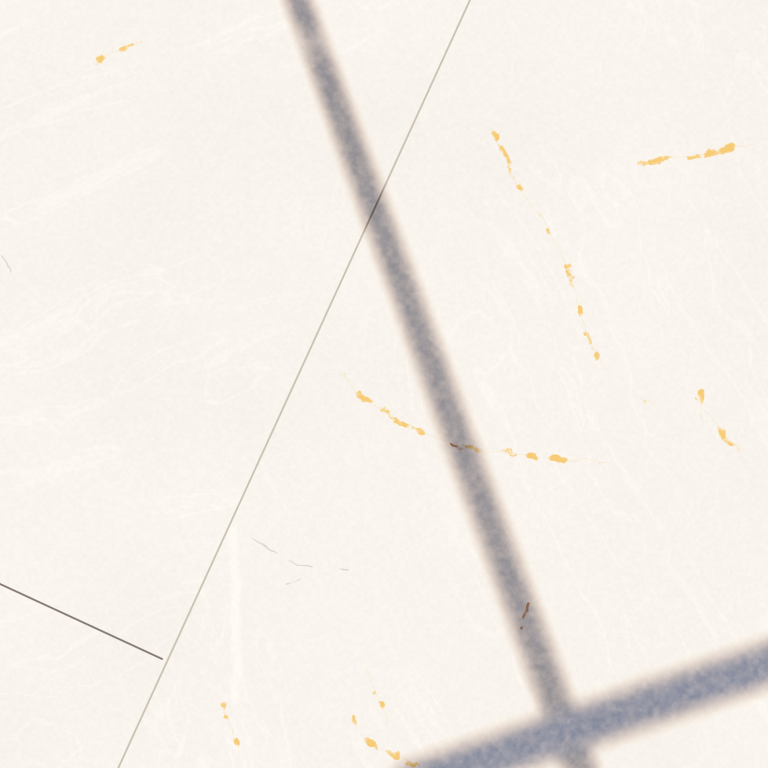
Give the GLSL for this texture, as a WebGL 2 fragment shader.

```glsl
#version 300 es
precision highp float;
// Pale marble slabs with thin joints and flecked gold veins, crossed by two soft
// window-bar shadows. Segment distances place the joints, veins and shadows;
// value noise adds the grain, pale streaks and broken edges.
uniform vec2 u_resolution;
out vec4 fragColor;

const vec3 STONE = vec3(0.976, 0.957, 0.931);
const vec3 GOLD = vec3(0.97, 0.77, 0.38);
const vec3 RUST = vec3(0.52, 0.33, 0.23);
const vec3 JOINT = vec3(0.77, 0.73, 0.67);
const vec3 DARK_JOINT = vec3(0.38, 0.33, 0.30);
const vec3 CRACK = vec3(0.80, 0.78, 0.73);
const vec3 SHADOW_DEPTH = vec3(0.36, 0.37, 0.344);  // light lost per channel
const vec3 SHADOW_CURVE = vec3(1.25, 1.0, 0.8);     // warm penumbra
const vec4 LONG_JOINT = vec4(0.154, 0.0, 0.612, 1.0);
const vec4 SHORT_JOINT = vec4(0.0, 0.2396, 0.211, 0.142);
const vec4 TALL_BAR = vec4(0.388, 1.0, 0.755, 0.0);
const vec4 LOW_BAR = vec4(0.541, -0.02, 1.03, 0.146);
const float JOINT_HALF = 0.0011;
const float GRAIN = 0.026;

// Vein segments: start xy, end xy
const vec4 LONG_VEINS[11] = vec4[11](
  vec4(0.638, 0.835, 0.677, 0.753), vec4(0.677, 0.753, 0.727, 0.681),
  vec4(0.727, 0.681, 0.755, 0.596), vec4(0.755, 0.596, 0.786, 0.520),
  vec4(0.445, 0.512, 0.475, 0.477), vec4(0.475, 0.477, 0.534, 0.443),
  vec4(0.534, 0.443, 0.592, 0.418), vec4(0.592, 0.418, 0.697, 0.405),
  vec4(0.697, 0.405, 0.788, 0.397), vec4(0.833, 0.788, 0.892, 0.794),
  vec4(0.892, 0.794, 0.983, 0.814));
const vec4 SHORT_VEINS[8] = vec4[8](
  vec4(0.908, 0.478, 0.960, 0.414), vec4(0.915, 0.490, 0.913, 0.452),
  vec4(0.475, 0.130, 0.505, 0.056), vec4(0.458, 0.065, 0.480, 0.035),
  vec4(0.480, 0.035, 0.547, 0.000), vec4(0.290, 0.082, 0.315, 0.017),
  vec4(0.120, 0.919, 0.189, 0.951), vec4(0.830, 0.485, 0.850, 0.478));
const vec4 CRACKS[4] = vec4[4](
  vec4(0.319, 0.303, 0.390, 0.264), vec4(0.390, 0.264, 0.449, 0.258),
  vec4(0.375, 0.240, 0.425, 0.265), vec4(0.000, 0.665, 0.014, 0.645));

float hash(vec2 p) {
  vec3 q = fract(vec3(p.xyx) * 0.1031);
  q += dot(q, q.yzx + 33.33);
  return fract((q.x + q.y) * q.z);
}

float noise(vec2 p) {
  vec2 i = floor(p), f = fract(p);
  f = f * f * (3.0 - 2.0 * f);
  return mix(mix(hash(i), hash(i + vec2(1, 0)), f.x),
             mix(hash(i + vec2(0, 1)), hash(i + vec2(1, 1)), f.x), f.y);
}

float fbm(vec2 p) {
  float sum = 0.0, amp = 0.5;
  for (int i = 0; i < 4; i++) {
    sum += amp * noise(p);
    p = mat2(1.6, 1.2, -1.2, 1.6) * p + 7.3;
    amp *= 0.5;
  }
  return sum / 0.9375;
}

float segment(vec2 p, vec4 s) {
  vec2 d = s.zw - s.xy, q = p - s.xy;
  return length(q - d * clamp(dot(q, d) / dot(d, d), 0.0, 1.0));
}

float stroke(float d, float halfWidth, float px) {
  return 1.0 - smoothstep(halfWidth - 0.6 * px, halfWidth + 0.8 * px, d);
}

void main() {
  vec2 p = gl_FragCoord.xy / u_resolution;
  float px = 1.0 / min(u_resolution.x, u_resolution.y);
  vec2 rough = p + 0.012 * (vec2(fbm(p * 38.0), fbm(p * 38.0 + 19.0)) - 0.5);

  // Stone: soft tone, fine grain, pale streaks that turn at the long joint
  vec2 jointDir = LONG_JOINT.zw - LONG_JOINT.xy, q = p - LONG_JOINT.xy;
  bool leftSlab = jointDir.x * q.y > jointDir.y * q.x;
  vec2 along = normalize(leftSlab ? vec2(1.0, 0.28) : vec2(0.42, -1.0));
  vec2 flow = vec2(dot(p, along), dot(p, vec2(-along.y, along.x)));
  float wave = fbm(flow * vec2(4.0, 22.0) + 2.0 * fbm(p * 5.0));
  float streak = 1.0 - smoothstep(0.0, 0.035, abs(wave - 0.5));
  float grain = 0.5 * noise(p * 210.0) + 0.5 * noise(p * 390.0) - 0.5;
  vec3 color = STONE + GRAIN * grain + 0.018 * (fbm(p * 6.0) - 0.5);
  color += 0.013 * streak * smoothstep(0.3, 0.65, noise(p * 7.0 + 3.0));
  color += 0.02 * (1.0 - smoothstep(0.002, 0.010, segment(rough, vec4(0.305, 0.31, 0.308, 0.09))));

  // Veins: broken flecks along each path
  float longDist = 1.0, shortDist = 1.0, crackDist = 1.0;
  for (int i = 0; i < 11; i++) longDist = min(longDist, segment(rough, LONG_VEINS[i]));
  for (int i = 0; i < 8; i++) shortDist = min(shortDist, segment(rough, SHORT_VEINS[i]));
  for (int i = 0; i < 4; i++) crackDist = min(crackDist, segment(rough, CRACKS[i]));
  float fleck = smoothstep(0.48, 0.70, fbm(p * 62.0 + 4.0));
  float gold = max(stroke(longDist, 0.0042 * fleck, 0.0022), stroke(shortDist, 0.0045 * fleck, 0.0022));
  color = mix(color, GOLD, 0.85 * gold * (0.25 + 0.75 * fleck));
  color = mix(color, CRACK, 0.6 * stroke(crackDist, 0.0008, px) * smoothstep(0.3, 0.6, noise(p * 60.0)));

  // Shadows: blurred bars that widen where they meet
  float tallDist = segment(p, TALL_BAR), lowDist = segment(p, LOW_BAR);
  float tall = 1.0 - smoothstep(0.003, mix(0.036, 0.028, p.y), tallDist);
  tall *= 1.0 - 0.25 * smoothstep(0.035, 0.0, abs(p.y - 0.945));
  float low = 1.0 - smoothstep(0.007, 0.046, lowDist);
  float shade = 1.0 - (1.0 - tall) * (1.0 - low);
  float mottling = fbm(p * 130.0) - 0.5;
  shade = clamp(shade * (1.0 + 0.4 * mottling), 0.0, 1.1);
  vec3 depth = SHADOW_DEPTH + low * vec3(0.045, 0.015, -0.035);
  color *= 1.0 - depth * pow(vec3(shade), SHADOW_CURVE);

  // Rust chips inside the tall shadow
  float chip = min(segment(rough, vec4(0.586, 0.419, 0.602, 0.414)), segment(rough, vec4(0.688, 0.215, 0.679, 0.180)));
  color = mix(color, RUST, 0.8 * stroke(chip, 0.0016, px) * smoothstep(0.25, 0.55, noise(p * 90.0)));

  // Joints: the long one darkens under the shadow
  float longJoint = stroke(segment(p, LONG_JOINT), JOINT_HALF, px);
  color = mix(color, mix(JOINT, DARK_JOINT, tall), 0.85 * longJoint);
  float shortJoint = stroke(segment(p, SHORT_JOINT), JOINT_HALF, px);
  color = mix(color, DARK_JOINT, 0.75 * shortJoint);

  fragColor = vec4(clamp(color, 0.0, 1.0), 1.0);
}
```
